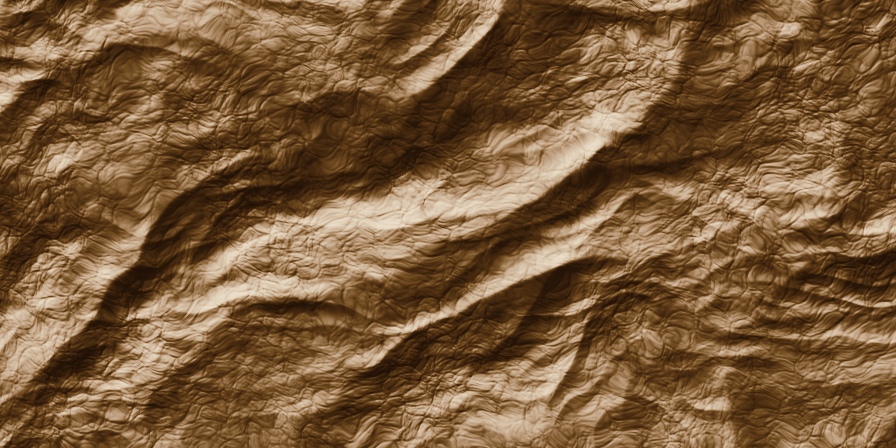
This texture is drawn by a Shadertoy shader. Its source:

```glsl
// Crumpled brown leather: long diagonal folds covered with fine cracked creases.
// Ridged noise makes the folds, layered billows and small cells the creases;
// the slope towards the light is turned into a tone and looked up in a colour ramp.

#define FOLD_ANGLE 0.52
#define FOLD_SCALE vec2(1.2, 2.7)
#define FOLD_WARP 0.27
#define FOLD_LIGHT 0.30
#define CREASE_ANGLE 0.22
#define CELL_SCALE vec2(21.0, 34.0)
#define CRACK_SCALE vec2(8.5, 16.0)
#define CREASE_LIGHT 1.55
#define CREASE_DARK 0.8
#define CONTRAST 1.75
#define BIAS -0.03
#define LIGHT_DIR vec2(-0.45, 0.89)

// Colours from deep shadow to highlight, and the tone at which each one sits
const vec3 LEATHER[8] = vec3[8](
    vec3(0.12, 0.06, 0.02), vec3(0.24, 0.14, 0.05),
    vec3(0.34, 0.21, 0.08), vec3(0.46, 0.31, 0.14),
    vec3(0.60, 0.45, 0.29), vec3(0.73, 0.60, 0.47),
    vec3(0.84, 0.76, 0.66), vec3(0.93, 0.88, 0.80));
const float TONE[8] = float[8](0.0, 0.10, 0.27, 0.46, 0.63, 0.78, 0.93, 1.0);

vec2 hash2(vec2 p) {
    vec2 k = vec2(dot(p, vec2(127.1, 311.7)), dot(p, vec2(269.5, 183.3)));
    return fract(sin(k) * 43758.5453);
}

// Coordinates along and across a direction
mat2 turn(float a) {
    float c = cos(a), s = sin(a);
    return mat2(c, -s, s, c);
}

float cornerSlope(vec2 cell, vec2 offset) {
    float a = 6.2832 * hash2(cell).x;
    return dot(vec2(cos(a), sin(a)), offset);
}

float gradientNoise(vec2 p) {
    vec2 i = floor(p), f = fract(p);
    vec2 u = f * f * f * (f * (f * 6.0 - 15.0) + 10.0);
    vec2 e = vec2(1.0, 0.0);
    float low = mix(cornerSlope(i, f), cornerSlope(i + e, f - e), u.x);
    float high = mix(cornerSlope(i + e.yx, f - e.yx),
                     cornerSlope(i + e.xx, f - e.xx), u.x);
    return mix(low, high, u.y);
}

vec2 warp(vec2 p) {
    return vec2(gradientNoise(p + 3.7), gradientNoise(p + 41.3));
}

// Narrow crest where the noise crosses zero
float ridge(vec2 p) {
    float n = gradientNoise(p);
    return -sqrt(n * n + 0.0003);
}

float foldHeight(vec2 p) {
    vec2 bent = p + FOLD_WARP * warp(p * 1.6) + 0.045 * warp(p * 6.0)
              + 0.01 * warp(p * 16.0);
    vec2 s = turn(FOLD_ANGLE) * bent * FOLD_SCALE;
    vec2 wrinkle = turn(FOLD_ANGLE - 0.45) * bent * FOLD_SCALE;
    return ridge(s + 5.3)
         + 0.28 * ridge(s * 2.1 + 17.9)
         + 0.14 * ridge(wrinkle * 4.4 + 29.1);
}

// Gap between the two nearest cell centres: zero on the cell borders
float cellGap(vec2 p) {
    vec2 i = floor(p), f = fract(p);
    float nearest = 9.0, second = 9.0;
    for (int y = -1; y <= 1; y++)
    for (int x = -1; x <= 1; x++) {
        vec2 g = vec2(x, y);
        float d = length(g + hash2(i + g) - f);
        second = min(second, max(nearest, d));
        nearest = min(nearest, d);
    }
    return second - nearest;
}

// About 1.25 on average, lower inside the creases
float creaseHeight(vec2 p) {
    vec2 q = p + 0.07 * warp(p * 4.0) + 0.02 * warp(p * 18.0);
    float cells = cellGap(turn(CREASE_ANGLE) * q * CELL_SCALE);
    float height = 0.3 * smoothstep(0.0, 0.25, cells);
    vec2 scale = CRACK_SCALE;
    float weight = 1.2;
    for (int i = 0; i < 4; i++) {
        float k = float(i);
        mat2 along = turn(CREASE_ANGLE + 0.65 * sin(2.1 * k));
        float n = gradientNoise(along * q * scale + 13.7 * k);
        height += weight * pow(abs(n) + 0.0005, 0.65);
        scale *= 1.9;
        weight *= 0.68;
    }
    return height;
}

vec3 leatherColour(float tone) {
    vec3 colour = LEATHER[0];
    for (int i = 1; i < 8; i++) {
        float t = (tone - TONE[i - 1]) / (TONE[i] - TONE[i - 1]);
        colour = mix(colour, LEATHER[i], clamp(t, 0.0, 1.0));
    }
    return colour;
}

void mainImage(out vec4 fragColor, in vec2 fragCoord) {
    vec2 p = fragCoord / iResolution.y;

    // Large folds lit from the upper left
    vec2 stepFold = 0.003 * LIGHT_DIR;
    float foldSlope = (foldHeight(p - stepFold) - foldHeight(p + stepFold)) / 0.006;

    // Embossed creases, deeper in some patches than in others
    vec2 stepCrease = 0.0024 * LIGHT_DIR;
    float below = creaseHeight(p - stepCrease);
    float above = creaseHeight(p + stepCrease);
    float depth = mix(0.7, 1.1, smoothstep(-0.3, 0.3, gradientNoise(p * 3.0 + 11.0)));
    float emboss = CREASE_LIGHT * (below - above);
    float hollow = CREASE_DARK * (1.25 - 0.5 * (below + above));

    // Tone from the summed light, spread evenly over the ramp
    float light = FOLD_LIGHT * foldSlope + depth * (emboss - hollow) + BIAS;
    float tone = 1.0 / (1.0 + exp(-CONTRAST * light));
    fragColor = vec4(leatherColour(tone), 1.0);
}
```
